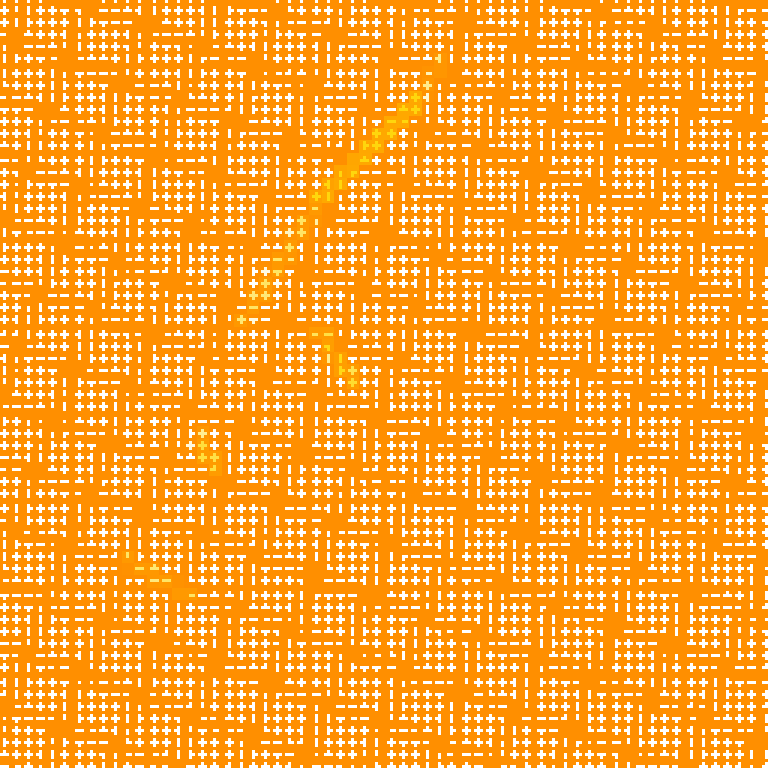
This pattern is drawn by a WebGL 1 fragment shader. Its source:

```glsl
precision highp float;
// White plus-shaped dots on orange, thinned by a tilted grid of bands, with faint yellow streaks.
uniform vec2 u_resolution;

float hash(vec2 p) {
  return fract(sin(dot(p, vec2(12.9898, 78.233))) * 43758.5453);
}

// Distance to the nearest band of each direction, in band periods.
vec2 bandDistance(vec2 p) {
  vec2 q = p - vec2(0.462, 0.389);
  vec2 lattice = vec2(dot(q, vec2(12.0, -4.7)), dot(q, vec2(4.6, 12.6)));
  return abs(fract(lattice + 0.5) - 0.5);
}

// Coverage of a unit square, smoothed over one screen pixel.
float block(vec2 p) {
  vec2 inside = clamp((0.5 - abs(p)) * u_resolution / 256.0 + 0.5, 0.0, 1.0);
  return inside.x * inside.y;
}

// A plus of five blocks that loses its core at band crossings and its arms along bands.
float dotShape(vec2 p, vec2 middle) {
  // Blocks sit on a fine lattice of 256 by 256.
  vec2 core = floor(middle * 256.0) + 0.5;
  vec2 local = p * 256.0 - core;
  vec2 band = bandDistance(middle);
  float open = step(0.125, max(band.x, band.y));
  // Dots inside a band are chipped at random.
  float chip = 0.12 * step(min(band.x, band.y), 0.15);
  float cover = block(local);
  for (int i = 0; i < 2; i++) {
    vec2 across = vec2(float(i) * 2.0 - 1.0, 0.0);
    vec2 along = across.yx;
    float keepX = step(0.165, bandDistance(middle + across / 256.0).x);
    float keepY = step(0.165, bandDistance(middle + along / 256.0).y);
    keepX *= step(chip, hash(core + across));
    keepY *= step(chip, hash(core + along));
    cover += keepX * block(local - across) + keepY * block(local - along);
  }
  return open * min(cover, 1.0);
}

// Soft line from a to b.
float streak(vec2 p, vec2 a, vec2 b, float width) {
  vec2 d = b - a;
  float t = clamp(dot(p - a, d) / dot(d, d), 0.0, 1.0);
  return 1.0 - smoothstep(0.4 * width, width, length(p - a - d * t));
}

// Yellow wear
float wear(vec2 p) {
  float tint = streak(p, vec2(0.545, 0.872), vec2(0.417, 0.738), 0.014);
  tint = max(tint, 0.3 * streak(p, vec2(0.575, 0.92), vec2(0.545, 0.872), 0.012));
  tint = max(tint, 0.4 * streak(p, vec2(0.417, 0.738), vec2(0.319, 0.586), 0.013));
  tint = max(tint, 0.6 * streak(p, vec2(0.419, 0.564), vec2(0.456, 0.508), 0.014));
  tint = max(tint, 0.5 * streak(p, vec2(0.260, 0.427), vec2(0.280, 0.390), 0.016));
  return max(tint, 0.4 * streak(p, vec2(0.169, 0.270), vec2(0.245, 0.223), 0.013));
}

void main() {
  vec2 p = gl_FragCoord.xy / u_resolution;

  // Cell of the dot grid
  vec2 pitch = vec2(61.5, 61.8);
  vec2 phase = vec2(0.24, 0.5);
  vec2 middle = (floor(p * pitch + phase) + 0.5 - phase) / pitch;

  // Wear is uniform within each dot cell.
  float tint = wear(middle);
  vec3 ground = vec3(1.0, 0.56 + 0.1 * tint, 0.0);
  vec3 dots = mix(vec3(1.0), vec3(1.0, 0.84, 0.05), min(1.6 * tint, 1.0));
  gl_FragColor = vec4(mix(ground, dots, dotShape(p, middle)), 1.0);
}
```
